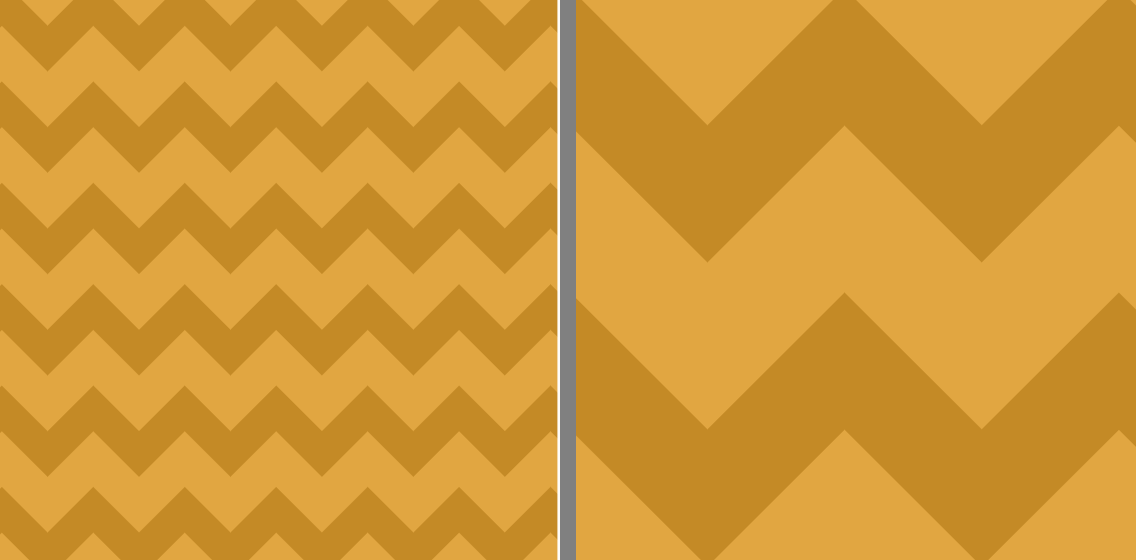
Left: the whole. Right: its middle third, enlarged.
Give the GLSL for this pattern, as a Shadertoy shader.

```glsl
// Horizontal chevron stripes: dark ochre zigzag bands on a golden ground.
// A triangle wave bends the vertical coordinate, which is then repeated into
// bands; a thin white margin closes the right side.

const vec3 GOLD  = vec3(0.882, 0.651, 0.255);
const vec3 OCHRE = vec3(0.769, 0.541, 0.150);
const vec3 WHITE = vec3(1.000, 0.990, 0.970);

const float ZIGZAG_PERIOD = 0.1633;   // peak to peak, across
const float ZIGZAG_HEIGHT = 0.0814;   // valley to peak
const float FIRST_PEAK_X  = 0.0033;
const float BAND_PERIOD   = 0.1810;   // band to band, down
const float BAND_WIDTH    = 0.0817;   // measured vertically
const float BAND_PEAK_Y   = 0.8137;   // centre of one band at its peaks
const float MARGIN_X      = 0.9954;   // start of the white margin

// Drop of the zigzag below its peaks: 0 at a peak, ZIGZAG_HEIGHT at a valley.
float zigzagDrop(float x) {
    float phase = fract((x - FIRST_PEAK_X) / ZIGZAG_PERIOD);
    return ZIGZAG_HEIGHT * (1.0 - abs(2.0 * phase - 1.0));
}

// Signed distance to the nearest band edge, negative inside a band.
float bandDistance(vec2 p) {
    float y = p.y + zigzagDrop(p.x) - BAND_PEAK_Y;
    float offset = (fract(y / BAND_PERIOD + 0.5) - 0.5) * BAND_PERIOD;
    float slope = 2.0 * ZIGZAG_HEIGHT / ZIGZAG_PERIOD;
    return (abs(offset) - 0.5 * BAND_WIDTH) / sqrt(1.0 + slope * slope);
}

// Antialiased coverage of the region where d is negative.
float coverage(float d, float pixel) {
    return clamp(0.5 - d / pixel, 0.0, 1.0);
}

void mainImage(out vec4 fragColor, in vec2 fragCoord) {
    vec2 p = fragCoord / iResolution.xy;
    float pixel = 1.0 / min(iResolution.x, iResolution.y);

    vec3 color = mix(GOLD, OCHRE, coverage(bandDistance(p), pixel));
    color = mix(color, WHITE, coverage(MARGIN_X - p.x, pixel));

    fragColor = vec4(color, 1.0);
}
```
